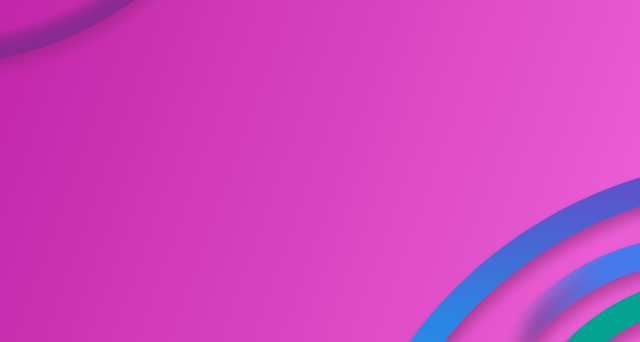
Give the GLSL for this background, as a Shadertoy shader.

```glsl
// Magenta diagonal gradient with shadowed ring arcs in two opposite corners.

const float ASPECT = 1.8686;
const vec3 DEEP_MAGENTA = vec3(0.758, 0.145, 0.660);
const vec3 LIGHT_PINK   = vec3(0.920, 0.365, 0.828);
const vec3 SKY_BLUE     = vec3(0.140, 0.550, 0.900);
const vec3 INDIGO       = vec3(0.375, 0.310, 0.785);
const vec3 CORNFLOWER   = vec3(0.275, 0.475, 0.920);
const vec3 TEAL         = vec3(0.015, 0.635, 0.570);
const vec3 PLUM         = vec3(0.520, 0.165, 0.570);
const vec3 SHADOW       = vec3(0.420, 0.120, 0.350);

// Signed distance to a ring with the given centre, middle radius and half width.
float ringDistance(vec2 p, vec2 centre, float radius, float halfWidth) {
    return abs(length(p - centre) - radius) - halfWidth;
}

// Antialiased coverage of a signed distance.
float coverage(float d, float pixel) {
    return clamp(0.5 - d / pixel, 0.0, 1.0);
}

// Soft shadow coverage around a signed distance.
float softShadow(float d, float blur) {
    return 1.0 - smoothstep(-blur, blur, d);
}

// Lays a ring and its offset shadow over a base colour.
vec3 addRing(vec3 base, vec2 p, vec2 centre, float radius, float halfWidth,
             vec3 tint, float opacity, float shadowOpacity, float pixel) {
    vec2 shadowOffset = vec2(0.008, -0.022);
    float shade = softShadow(ringDistance(p - shadowOffset, centre, radius, halfWidth), 0.040);
    float body = coverage(ringDistance(p, centre, radius, halfWidth), pixel);
    base = mix(base, SHADOW, 0.50 * shade * shadowOpacity);
    return mix(base, tint, body * opacity);
}

void mainImage(out vec4 fragColor, in vec2 fragCoord) {
    vec2 p = fragCoord / iResolution.xy * vec2(ASPECT, 1.0);
    float pixel = 1.0 / iResolution.y;

    // Diagonal background gradient
    float diagonal = clamp((p.x + 0.36 * (1.0 - p.y)) / 2.05, 0.0, 1.0);
    vec3 colour = mix(DEEP_MAGENTA, LIGHT_PINK, diagonal);

    // Upper left arc, soft on its inner side
    vec2 plumCentre = vec2(-0.195, 1.807);
    float across = length(p - plumCentre) - 0.960;
    float plumOpacity = 0.90 * smoothstep(-0.055, 0.020, across);
    colour = addRing(colour, p, plumCentre, 0.960, 0.038, PLUM, plumOpacity, 0.65, pixel);

    // Large outer arc
    vec3 outerTint = mix(SKY_BLUE, INDIGO, smoothstep(-0.08, 0.56, p.y));
    colour = addRing(colour, p, vec2(2.244, -0.756), 1.2524, 0.0402, outerTint, 1.0, 1.0, pixel);

    // Middle arc, dissolving towards its lower end
    float bodyFade = smoothstep(1.46, 1.80, p.x);
    float shadowFade = smoothstep(1.46, 1.58, p.x);
    colour = addRing(colour, p, vec2(2.046, -0.400), 0.673, 0.039, CORNFLOWER, bodyFade, shadowFade, pixel);

    // Small inner arc
    colour = addRing(colour, p, vec2(2.112, -0.446), 0.601, 0.0402, TEAL, 1.0, 1.0, pixel);

    fragColor = vec4(colour, 1.0);
}
```
